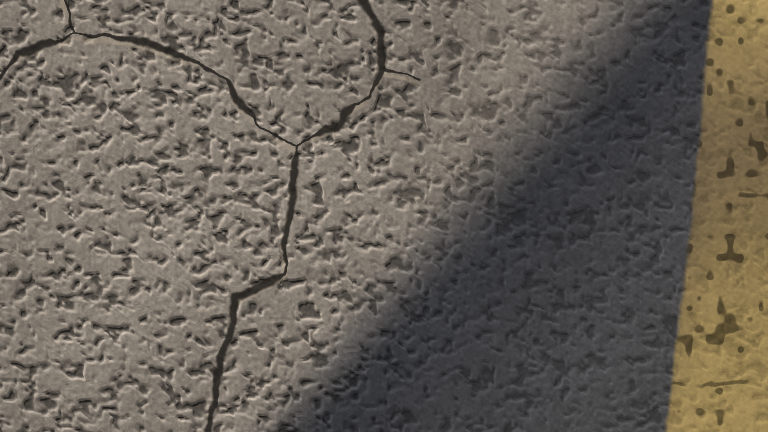
Give the GLSL for this texture, as a Shadertoy shader.

```glsl
// Weathered asphalt with branching cracks, a soft diagonal shadow and a painted stripe.
// Pitted relief comes from embossed value noise; cracks are wobbling distance fields
// around short polylines. All lengths are in units of the canvas height.

float hash(vec2 p) {
    return fract(sin(dot(p, vec2(127.1, 311.7))) * 43758.5453);
}

float noise(vec2 p) {
    vec2 i = floor(p), f = fract(p);
    f = f * f * (3.0 - 2.0 * f);
    return mix(mix(hash(i), hash(i + vec2(1, 0)), f.x),
               mix(hash(i + vec2(0, 1)), hash(i + vec2(1, 1)), f.x), f.y);
}

float fbm(vec2 p) {
    float sum = 0.0, amp = 0.5;
    for (int i = 0; i < 4; i++) {
        sum += amp * noise(p);
        p = mat2(1.6, 1.2, -1.2, 1.6) * p + 7.3;
        amp *= 0.5;
    }
    return sum / 0.9375;
}

// Worn stone tops separated by small irregular pits
float stoneHeight(vec2 p) {
    vec2 q = p * vec2(47.0, 57.0);
    q += 0.8 * vec2(noise(q * 0.7 + 3.0), noise(q * 0.7 + 19.0));
    float n = 0.62 * noise(q) + 0.38 * noise(q * 2.1 + 11.0);
    return smoothstep(0.22, 0.58, n) + 0.22 * noise(q * 3.7);
}

float segmentDistance(vec2 p, vec2 a, vec2 b) {
    vec2 pa = p - a, ba = b - a;
    return length(pa - ba * clamp(dot(pa, ba) / dot(ba, ba), 0.0, 1.0));
}

float chainDistance(vec2 p, vec2 chain[6]) {
    float d = 10.0;
    for (int i = 0; i < 5; i++) d = min(d, segmentDistance(p, chain[i], chain[i + 1]));
    return d;
}

float crackDistance(vec2 p) {
    vec2 upper[6] = vec2[6](vec2(0.0, 0.82), vec2(0.046, 0.873), vec2(0.174, 0.919),
        vec2(0.255, 0.917), vec2(0.359, 0.894), vec2(0.463, 0.85));
    vec2 middle[6] = vec2[6](vec2(0.463, 0.85), vec2(0.528, 0.819), vec2(0.551, 0.769),
        vec2(0.606, 0.704), vec2(0.688, 0.66), vec2(0.678, 0.56));
    vec2 lower[6] = vec2[6](vec2(0.678, 0.56), vec2(0.662, 0.444), vec2(0.66, 0.363),
        vec2(0.544, 0.31), vec2(0.523, 0.201), vec2(0.479, -0.01));
    vec2 branch[6] = vec2[6](vec2(0.688, 0.66), vec2(0.775, 0.711), vec2(0.852, 0.78),
        vec2(0.887, 0.843), vec2(0.875, 0.931), vec2(0.829, 1.01));
    p += 0.022 * (vec2(fbm(p * 28.0), fbm(p * 28.0 + 40.0)) - 0.5);
    float d = min(min(chainDistance(p, upper), chainDistance(p, middle)),
                  min(chainDistance(p, lower), chainDistance(p, branch)));
    d = min(d, segmentDistance(p, vec2(0.887, 0.843), vec2(0.972, 0.815)));
    return min(d, segmentDistance(p, vec2(0.174, 0.919), vec2(0.15, 1.01)));
}

float line(float d, float width) {
    return 1.0 - smoothstep(width * 0.35, width, d);
}

// Soft dark band: x grows to the right of the shadow's diagonal edge
float shadowAmount(vec2 p) {
    float across = p.x - 0.65 - 0.86 * p.y + 0.05 * (fbm(p * 6.0) - 0.5);
    float softness = mix(0.12, 0.2, p.y);
    return smoothstep(-softness, softness * 0.75, across);
}

void mainImage(out vec4 fragColor, in vec2 fragCoord) {
    vec2 p = fragCoord / iResolution.y;
    float shadow = shadowAmount(p);
    float patches = fbm(p * 5.0 + 4.0) - 0.5;

    // Embossed grain, lit from the upper left and smoother toward the right
    vec2 toLight = vec2(-0.0025, 0.0045);
    float height = stoneHeight(p);
    float slope = stoneHeight(p - toLight) - stoneHeight(p + toLight);
    float pit = 1.0 - smoothstep(0.1, 0.65, height);
    float rough = mix(1.0, 0.5, smoothstep(0.6, 1.1, p.x - 0.25 * p.y));
    float grain = fbm(p * 130.0) - 0.5;

    // Asphalt in light and in shade
    vec3 litStone = vec3(0.52, 0.485, 0.445) * (1.0 - 0.06 * smoothstep(0.6, 1.2, p.x));
    float fade = smoothstep(0.45, 1.05, p.x - 0.86 * p.y - 0.3);
    vec3 shadeStone = mix(vec3(0.215, 0.217, 0.23), vec3(0.295, 0.29, 0.295), fade);
    vec3 color = mix(litStone, shadeStone, shadow);
    color *= 1.0 + 0.2 * patches + 0.3 * grain;
    color *= max(0.25, 1.0 + rough * (0.42 * slope - 0.4 * pit));

    // Cracks of uneven width with a pale lip below
    float width = mix(0.004, 0.013, smoothstep(0.3, 0.7, noise(p * 13.0 + 5.0)));
    float lip = line(crackDistance(p + vec2(0.004, 0.01)), 0.009);
    color = mix(color, vec3(0.66, 0.6, 0.52), 0.5 * lip * smoothstep(0.25, 0.6, noise(p * 17.0)));
    color = mix(color, vec3(0.13, 0.12, 0.11), 0.85 * line(crackDistance(p), width));

    // Painted stripe with its own shading, wear and a faint split
    float edge = 1.54 + 0.132 * p.y - 0.024 * p.y * p.y + 0.014 * (fbm(p * 30.0) - 0.5);
    float inside = p.x - edge;
    float band = exp(-pow((p.y - 0.64 - 0.4 * (p.x - 1.7)) / 0.25, 2.0));
    float paintShade = clamp(0.85 * band + 0.35 * exp(-max(inside, 0.0) * 30.0), 0.0, 1.0);
    vec3 paint = mix(vec3(0.64, 0.55, 0.35), vec3(0.42, 0.36, 0.265), paintShade);
    paint *= 1.0 + 0.3 * patches + 0.18 * grain + 0.1 * slope - 0.1 * pit;
    paint *= 1.0 - 0.4 * smoothstep(0.72, 0.85, noise(p * 42.0 + 8.0));
    float split = abs(p.y - 0.11 - 0.03 * (fbm(p * 18.0) - 0.5));
    paint *= 1.0 - 0.35 * line(split, 0.006) * smoothstep(0.35, 0.6, noise(p * 20.0));
    color = mix(color, paint, smoothstep(-0.007, 0.007, inside));

    fragColor = vec4(clamp(color, 0.0, 1.0), 1.0);
}
```
